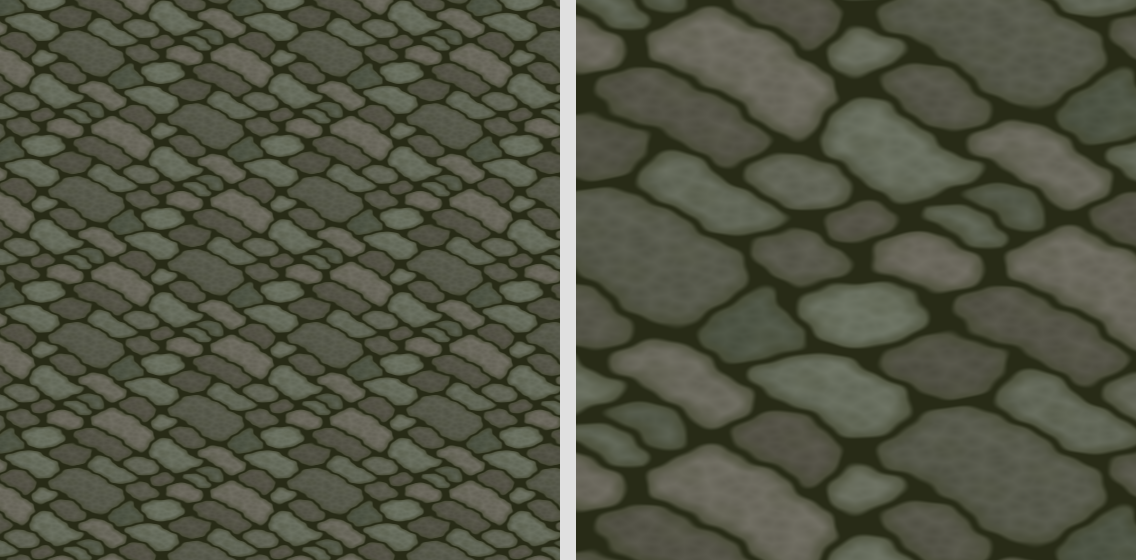
Left, the full canvas; right, a detail of the centre.
A three.js fragment shader for this texture:

```glsl
const vec2 PERIOD = vec2(0.4265, 0.2604);    // width and height of one diamond repeat
const vec2 ANCHOR = vec2(0.3840, 0.5150);    // centre of the largest stone
const float GAP = 0.0021;                    // half width of a joint
const float SOFTNESS = 0.0018;
const float SHOULDER = 0.0110;               // mossy rim inside each stone
const float GRAIN_CELLS = 26.0;
const float GRAIN_AMOUNT = 0.045;
const float JOINT_TILT = 0.70;
const vec3 JOINT_COLOR = vec3(0.155, 0.170, 0.090);
const vec3 MOSS_COLOR = vec3(0.270, 0.285, 0.190);
const vec3 DARK_STONE = vec3(0.285, 0.292, 0.240);
const vec3 LIGHT_STONE = vec3(0.445, 0.455, 0.400);
const vec3 WARM_TINT = vec3(0.016, -0.008, 0.004);
const float TAU = 6.28319;

varying vec2 vUv;

struct Course {
  float bottom;
  float top;
  vec4 joints;  // left end of each stone
  vec4 tones;   // lightness of each stone
};

float hash(vec2 p) {
  return fract(sin(dot(p, vec2(127.1, 311.7))) * 43758.5);
}

// Distance to the nearest scattered point, wrapping once per repeat
float cellular(vec2 p) {
  vec2 cell = floor(p);
  float nearest = 1.5;
  for (int y = -1; y <= 1; y++) {
    for (int x = -1; x <= 1; x++) {
      vec2 neighbour = cell + vec2(float(x), float(y));
      vec2 id = mod(neighbour, GRAIN_CELLS);
      vec2 point = neighbour + vec2(hash(id), hash(id + 41.3));
      nearest = min(nearest, length(point - p));
    }
  }
  return nearest;
}

Course courseAt(float v) {
  if (v < 0.075) return Course(-0.17, 0.075, vec4(-0.28, 0.21, 0.40, 0.40), vec4(0.38, 0.22, 0.82, 0.82));
  if (v < 0.270) return Course(0.075, 0.270, vec4(-0.23, 0.10, 0.29, 0.53), vec4(0.70, 0.38, 0.92, 0.20));
  if (v < 0.440) return Course(0.270, 0.440, vec4(-0.09, 0.13, 0.27, 0.52), vec4(0.66, 0.28, 0.78, 0.26));
  if (v < 0.660) return Course(0.440, 0.660, vec4(-0.08, 0.27, 0.47, 0.47), vec4(0.82, 0.48, 0.80, 0.80));
  return Course(0.660, 0.830, vec4(0.15, 0.49, 0.75, 0.90), vec4(0.78, 0.25, 0.88, 0.32));
}

// Uneven joints, with a swell around the largest stone
vec2 warp(vec2 p) {
  float swell = max(0.0, cos(TAU * (p.y - 0.08)));
  vec2 wave = vec2(
    sin(TAU * (2.0 * p.y + p.x)) + 0.6 * sin(TAU * (5.0 * p.y - 3.0 * p.x) + 1.7),
    sin(TAU * (3.0 * p.x + p.y) + 0.8) + 0.6 * sin(TAU * (7.0 * p.x - 2.0 * p.y) + 2.4));
  vec2 ripple = vec2(sin(TAU * 13.0 * p.y), sin(TAU * 15.0 * p.x + 1.0));
  p.y -= 0.055 * swell * swell * cos(TAU * p.x);
  return p + 0.009 * wave + 0.0025 * ripple;
}

void main() {
  // Diamond axes: x runs down to the right, y runs up to the right
  vec2 offset = (vUv - ANCHOR) / PERIOD;
  vec2 tile = vec2(offset.x - offset.y, offset.x + offset.y);
  float toCanvas = 1.0 / length(1.0 / PERIOD);
  vec2 p = warp(tile);
  p.y = fract(p.y + 0.17) - 0.17;

  // Find the stone between two tilted joints of its course
  Course course = courseAt(p.y);
  float middle = 0.5 * (course.bottom + course.top);
  float left = 1.0;
  float right = 1.0;
  float tone = 0.0;
  vec2 stoneId = vec2(0.0);
  for (int i = 0; i < 4; i++) {
    vec2 jointId = vec2(course.joints[i], middle);
    float tilt = (hash(jointId) - 0.5) * JOINT_TILT;
    float along = fract(p.x - jointId.x - tilt * (p.y - middle));
    if (along < left) {
      left = along;
      tone = course.tones[i];
      stoneId = jointId;
    }
    right = min(right, 1.0 - along);
  }

  // One stone is split lengthwise into two thin ones
  if (course.bottom == 0.440 && stoneId.x == 0.27) {
    float split = 0.540;
    if (p.y < split) {
      course.top = split;
      tone += 0.16;
    } else {
      course.bottom = split;
      tone -= 0.14;
    }
  }

  // Rounded distance to the stone edge, in canvas units
  float radius = mix(0.055, 0.085, hash(stoneId + 7.0));
  vec2 inset = vec2(min(left, right), min(p.y - course.bottom, course.top - p.y));
  float edge = (radius - length(max(radius - inset, 0.0))) * toCanvas;

  // Stone surface: tint, grain and patches of moss
  vec3 color = mix(DARK_STONE, LIGHT_STONE, tone);
  color += WARM_TINT * (2.0 * hash(stoneId + 3.0) - 1.0);
  float grain = cellular(mod(tile, 1.0) * GRAIN_CELLS) - 0.45;
  float patches = sin(TAU * (4.0 * tile.x + 3.0 * tile.y)) * sin(TAU * (5.0 * tile.y - 2.0 * tile.x) + 0.9);
  color += GRAIN_AMOUNT * grain + 0.010 * patches;
  color += 0.12 * (p.y - 0.5 * (course.bottom + course.top));
  color = mix(color, MOSS_COLOR, 0.18 * smoothstep(0.1, 0.9, patches));

  // Mossy shoulder and dark joint
  float rim = 1.0 - smoothstep(GAP, SHOULDER, edge);
  color = mix(color, MOSS_COLOR, 0.60 * rim);
  color = mix(JOINT_COLOR, color, smoothstep(GAP - SOFTNESS, GAP + SOFTNESS, edge));
  gl_FragColor = vec4(color, 1.0);
}
```
